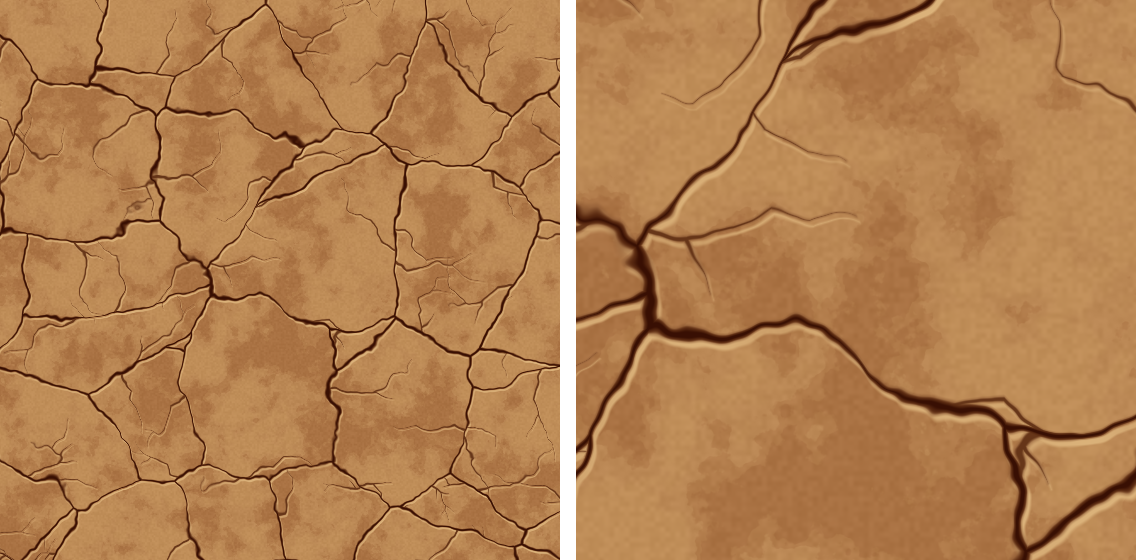
Left, the full canvas; right, a detail of the centre.
A WebGL 2 fragment shader for this texture:

```glsl
#version 300 es
precision highp float;

#define GRID vec2(3.9, 6.7)
#define JITTER 0.84
#define SIZE_SPREAD 0.018
#define CRACK_WIDTH 0.0020
#define FISSURE_WIDTH 0.0019
#define FISSURE_STEP 0.024
#define FISSURE_CHANCE 0.42
#define LIGHT_OFFSET vec2(-0.0020, 0.0036)
#define GRAIN 0.04

uniform vec2 u_resolution;
out vec4 fragColor;

// Integer hash: two values in 0..1 per lattice point
vec2 hash2(vec2 p) {
    uvec2 v = uvec2(ivec2(floor(p))) * 1664525u + 1013904223u;
    v.x += v.y * 1664525u;
    v.y += v.x * 1664525u;
    v ^= v >> 16u;
    v.x += v.y * 1664525u;
    v.y += v.x * 1664525u;
    v ^= v >> 16u;
    return vec2(v >> 8u) / 16777216.0;
}

vec2 noise2(vec2 p) {
    vec2 i = floor(p), f = fract(p);
    f = f * f * (3.0 - 2.0 * f);
    return mix(mix(hash2(i), hash2(i + vec2(1, 0)), f.x),
               mix(hash2(i + vec2(0, 1)), hash2(i + vec2(1, 1)), f.x), f.y);
}

float fbm(vec2 p) {
    float sum = 0.0, amp = 0.5;
    for (int i = 0; i < 5; i++) {
        sum += amp * noise2(p).x;
        p = mat2(1.6, 1.2, -1.2, 1.6) * p + 17.3;
        amp *= 0.6;
    }
    return sum / 1.153;
}

// Plate centre in xy, size weight in z
vec3 plateSite(vec2 id) {
    vec2 stagger = vec2(0.5 * mod(id.y, 2.0), 0.0);
    vec2 pos = (id + stagger + 0.5 + JITTER * (hash2(id) - 0.5)) / GRID;
    return vec3(pos, SIZE_SPREAD * smoothstep(0.1, 0.6, hash2(id + 301.0).x));
}

// Point where the border of plates a and b crosses the line between them
vec2 borderPoint(vec3 a, vec3 b) {
    vec2 ab = b.xy - a.xy;
    return a.xy + ab * (0.5 + 0.5 * (a.z - b.z) / dot(ab, ab));
}

// Distance to a segment whose width shrinks along the fissure
float taperedSegment(vec2 p, vec2 a, vec2 b, float t0, float t1) {
    vec2 ab = b - a;
    float t = clamp(dot(p - a, ab) / dot(ab, ab), 0.0, 1.0);
    return length(p - a - ab * t) - FISSURE_WIDTH * (1.0 - 1.2 * mix(t0, t1, t));
}

// Wandering fissure with side twigs
float fissure(vec2 p, vec2 start, vec2 dir, vec2 seed, float stepLength) {
    float d = 1.0, heading = atan(dir.y, dir.x) + 1.6 * (hash2(seed + 9.0).x - 0.5);
    vec2 a = start;
    for (int i = 0; i < 6; i++) {
        vec2 h = hash2(seed + vec2(i, 0));
        float t = float(i) / 6.0;
        heading += 1.9 * (h.x - 0.5);
        vec2 b = a + stepLength * vec2(cos(heading), sin(heading));
        d = min(d, taperedSegment(p, a, b, t, t + 0.167));
        if (i > 0 && h.y < 0.25) {
            float side = heading + (h.x < 0.5 ? 1.1 : -1.1);
            vec2 twig = a + 1.5 * stepLength * vec2(cos(side), sin(side));
            d = min(d, taperedSegment(p, a, twig, t, 1.0));
        }
        a = b;
    }
    return d;
}

// Signed distances: x to plate borders, y to fissures
vec2 crackField(vec2 p) {
    float swell = noise2(p * 18.0).y;
    vec2 q = p + 0.055 * (noise2(p * 6.0 + 3.0) - 0.5) + 0.022 * (noise2(p * 19.0 + 40.0) - 0.5)
               + 0.010 * (noise2(p * 45.0 + 80.0) - 0.5) + 0.0035 * (noise2(p * 110.0) - 0.5);
    vec2 base = floor(q * GRID), home = base;
    float nearest = 1e3;
    for (int k = 0; k < 25; k++) {
        vec2 id = base + vec2(k % 5 - 2, k / 5 - 2);
        vec3 s = plateSite(id);
        float power = dot(q - s.xy, q - s.xy) - s.z;
        if (power < nearest) { nearest = power; home = id; }
    }
    vec3 own = plateSite(home);
    float border = 1.0, thin = 1.0;
    for (int k = 0; k < 25; k++) {
        vec2 n = vec2(k % 5 - 2, k / 5 - 2);
        if (k == 12) continue;
        vec3 other = plateSite(home + n);
        vec2 dir = normalize(other.xy - own.xy), edge = borderPoint(own, other);
        border = min(border, dot(edge - q, dir));
        vec2 seed = home * 64.0 + (n + 1.0) * 16.0, h = hash2(seed + 12.0);
        if (max(abs(n.x), abs(n.y)) < 1.5 && h.x < FISSURE_CHANCE) {
            vec2 start = edge + vec2(-dir.y, dir.x) * 0.09 * (h.y - 0.5);
            float len = FISSURE_STEP * mix(0.5, 1.1, own.z / SIZE_SPREAD);
            thin = min(thin, fissure(q, start, -dir, seed, len));
        }
    }
    return vec2(border - CRACK_WIDTH * mix(0.55, 1.4, swell), thin);
}

// Mottled clay surface
vec3 clay(vec2 p) {
    float blotch = fbm(p * 14.0 + 5.0);
    float speck = fbm(p * 48.0 + 70.0) - 0.5;
    vec3 c = mix(vec3(0.73, 0.53, 0.33), vec3(0.75, 0.555, 0.345), smoothstep(0.48, 0.36, blotch + 0.3 * speck));
    c = mix(c, vec3(0.695, 0.485, 0.292), smoothstep(0.51, 0.55, blotch + 0.45 * speck));
    c = mix(c, vec3(0.65, 0.43, 0.25), 0.7 * smoothstep(0.60, 0.65, blotch + 0.5 * speck));
    return c + GRAIN * (noise2(p * 330.0).x - 0.5);
}

void main() {
    float pixel = 1.0 / min(u_resolution.x, u_resolution.y);
    vec2 p = gl_FragCoord.xy * pixel;
    float soft = max(0.0007, 0.6 * pixel);
    vec2 crack = crackField(p), lit = crackField(p + LIGHT_OFFSET);
    vec3 color = clay(p);

    // Lit lower lips
    vec2 lip = smoothstep(vec2(0.0020), vec2(-0.0008), lit);
    float glow = max(lip.x, 0.8 * lip.y) * mix(0.5, 1.1, noise2(p * 22.0).x);
    color = mix(color, vec3(0.86, 0.70, 0.48), min(glow, 1.0));

    // Soft brown rims, then dark cores
    vec2 rim = smoothstep(vec2(0.0022), vec2(-soft), crack);
    color = mix(color, vec3(0.52, 0.32, 0.18), 0.85 * max(rim.x, 0.85 * rim.y));
    vec2 core = smoothstep(vec2(soft), vec2(-soft), crack);
    color = mix(color, vec3(0.38, 0.19, 0.08), 0.9 * core.y);
    color = mix(color, vec3(0.36, 0.17, 0.07), core.x);
    color = mix(color, vec3(0.22, 0.06, 0.01), smoothstep(-0.0003, -0.0019, crack.x));
    fragColor = vec4(color, 1.0);
}
```
